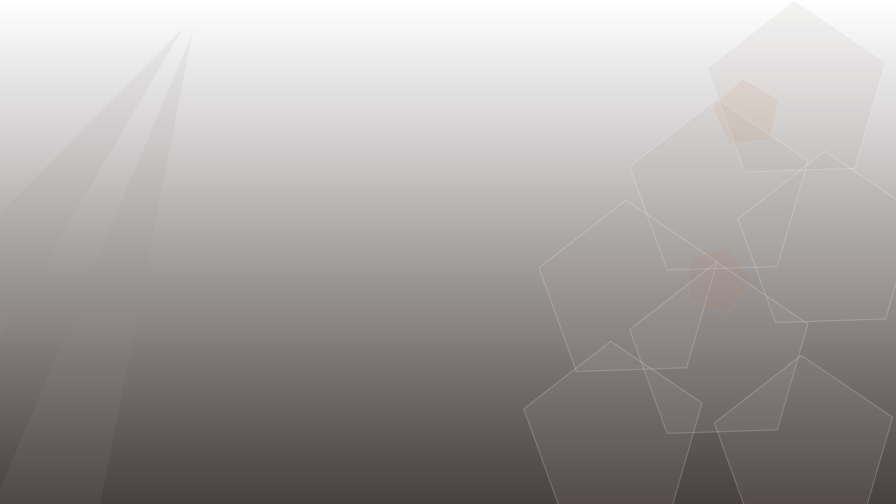
Write a Shadertoy shader that draws this background.

```glsl
// White-to-umber vertical gradient with two soft light rays and drifting translucent pentagons.

float cross2(vec2 a, vec2 b) { return a.x * b.y - a.y * b.x; }

// Distance to a regular pentagon, turned clockwise; negative inside.
float pentagon(vec2 p, float radius, float turn) {
    float sector = radians(72.0);
    float a = mod(atan(p.x, p.y) - turn, sector) - 0.5 * sector;
    return length(p) * cos(a) - radius * cos(0.5 * sector);
}

// Coverage of the wedge between two directions leaving an apex.
float ray(vec2 p, vec2 apex, vec2 leftDir, vec2 rightDir, float px) {
    vec2 q = p - apex;
    float d = min(cross2(normalize(leftDir), q), cross2(q, normalize(rightDir)));
    return smoothstep(-px, px, d);
}

// Blends a tinted pentagon with a thin bright rim over the base colour.
vec3 pane(vec3 base, float d, vec4 tint, vec4 rim, float px) {
    base = mix(base, tint.rgb, tint.a * smoothstep(0.7 * px, -0.7 * px, d));
    float line = 1.0 - smoothstep(0.0, 0.0005 + px, abs(d));
    return mix(base, rim.rgb, rim.a * line);
}

void mainImage(out vec4 fragColor, in vec2 fragCoord) {
    vec2 p = fragCoord / iResolution.y;
    float px = 1.0 / iResolution.y;

    // Backdrop, eased a little at both ends
    float depth = 1.0 - p.y;
    vec3 color = mix(vec3(1.0), vec3(0.285, 0.25, 0.25), depth);
    color += 0.035 * depth * (1.0 - depth) + 0.011 * sin(6.2832 * depth);

    // Rays fanning down from the upper left
    vec3 rayGrey = vec3(0.59, 0.57, 0.57);
    float wide = ray(p, vec2(0.363, 0.944), vec2(-0.363, -0.368), vec2(-0.255, -0.435), px);
    float narrow = ray(p, vec2(0.382, 0.935), vec2(-0.382, -0.907), vec2(-0.183, -0.935), px);
    color = mix(color, rayGrey, 0.105 * wide);
    color = mix(color, rayGrey, 0.105 * narrow);

    // Large pale panes
    vec2 centers[7] = vec2[7](
        vec2(1.582, 0.813), vec2(1.428, 0.618), vec2(1.643, 0.514), vec2(1.248, 0.417),
        vec2(1.428, 0.294), vec2(1.218, 0.137), vec2(1.596, 0.109));
    for (int i = 0; i < 7; i++) {
        float d = pentagon(p - centers[i], 0.186, -0.033);
        color = pane(color, d, vec4(0.67, 0.655, 0.63, 0.12), vec4(1.0, 1.0, 0.98, 0.17), px);
    }

    // Small amber panes
    for (int i = 0; i < 2; i++) {
        float k = float(i);
        vec2 center = mix(vec2(1.481, 0.774), vec2(1.423, 0.444), k);
        float d = pentagon(p - center, 0.068, mix(-0.113, 0.32, k));
        vec3 amber = mix(vec3(0.82, 0.65, 0.55), vec3(0.68, 0.52, 0.45), k);
        color = pane(color, d, vec4(amber, 0.18), vec4(amber + 0.1, 0.15), px);
    }

    fragColor = vec4(color, 1.0);
}
```
